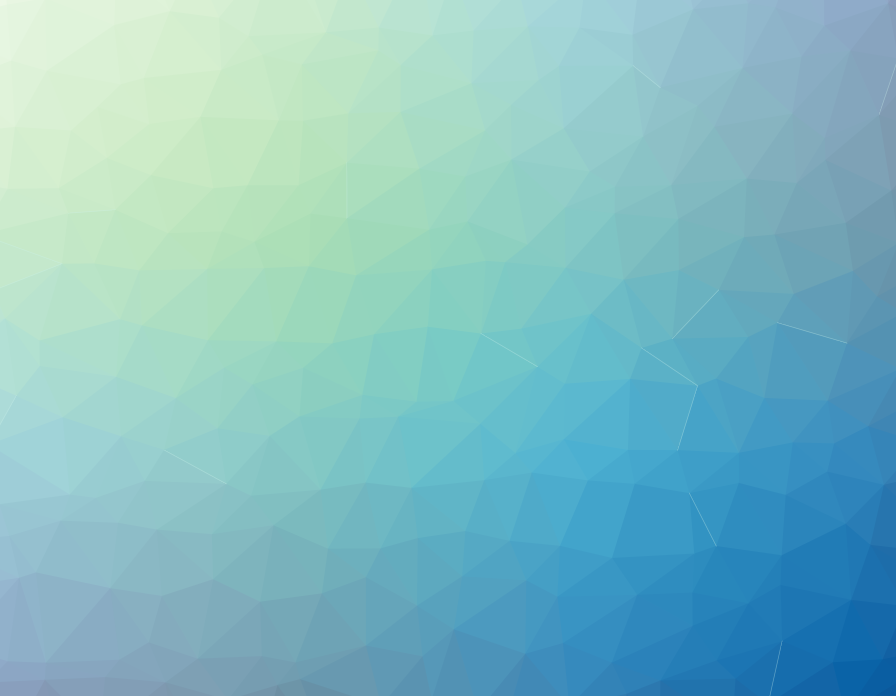
This background is drawn by a Shadertoy shader. Its source:

```glsl
const float CELL = 0.075;        // mesh spacing, in canvas heights
const float JITTER = 0.74;       // vertex displacement range, in cells
const float SEAM_WIDTH = 0.0014; // in canvas heights

// Pale green to deep blue ramp
const vec3 RAMP[9] = vec3[9](
    vec3(0.969, 0.988, 0.941), vec3(0.878, 0.953, 0.859), vec3(0.800, 0.922, 0.773),
    vec3(0.659, 0.867, 0.710), vec3(0.482, 0.800, 0.769), vec3(0.306, 0.702, 0.827),
    vec3(0.169, 0.549, 0.745), vec3(0.031, 0.408, 0.675), vec3(0.031, 0.251, 0.506));

const mat3 RGB_TO_XYZ = mat3(0.412, 0.213, 0.019,
                             0.358, 0.715, 0.119,
                             0.180, 0.072, 0.950);

// Perceptual space: cube root of XYZ
vec3 toPerceptual(vec3 rgb) {
    return pow(RGB_TO_XYZ * pow(rgb, vec3(2.2)), vec3(1.0 / 3.0));
}

vec3 fromPerceptual(vec3 c) {
    vec3 linearRgb = inverse(RGB_TO_XYZ) * (c * c * c);
    return pow(max(linearRgb, 0.0), vec3(1.0 / 2.2));
}

vec3 ramp(float t) {
    float s = clamp(t, 0.0, 1.0) * 8.0;
    int i = min(int(s), 7);
    return mix(toPerceptual(RAMP[i]), toPerceptual(RAMP[i + 1]), s - float(i));
}

// Equal blend of a horizontal and a vertical ramp
vec3 facetColor(vec2 uv) {
    vec2 t = mix(vec2(0.08), vec2(0.92), vec2(uv.x, 1.0 - uv.y));
    return fromPerceptual(0.5 * (ramp(t.x) + ramp(t.y)));
}

vec2 hash22(vec2 p) {
    vec3 q = fract(vec3(p.xyx) * vec3(0.1031, 0.1030, 0.0973));
    q += dot(q, q.yzx + 33.33);
    return fract((q.xx + q.yz) * q.zy);
}

vec2 vertex(vec2 id) {
    return id + (hash22(id + 57.0) - 0.5) * JITTER;
}

float cross2(vec2 a, vec2 b) {
    return a.x * b.y - a.y * b.x;
}

// Signed distance to a line, positive on its left
float leftOf(vec2 p, vec2 a, vec2 b) {
    return cross2(normalize(b - a), p - a);
}

// Delaunay test: opposite angles at b and d exceed a half turn
bool splitsAlongBD(vec2 a, vec2 b, vec2 c, vec2 d) {
    float sinB = cross2(c - b, a - b), cosB = dot(c - b, a - b);
    float sinD = cross2(a - d, c - d), cosD = dot(a - d, c - d);
    return sinB * cosD + cosB * sinD < 0.0;
}

// Faint tapered highlight on a few randomly chosen edges
float seam(vec2 p, vec2 a, vec2 b, float px) {
    float chosen = step(0.975, hash22((a + b) * 37.0).x);
    float along = clamp(dot(p - a, b - a) / dot(b - a, b - a), 0.0, 1.0);
    float dist = length(p - mix(a, b, along));
    float halfWidth = 0.5 * SEAM_WIDTH / CELL;
    float line = 1.0 - smoothstep(halfWidth - 0.5 * px, halfWidth + 0.5 * px, dist);
    return chosen * line * smoothstep(0.0, 0.3, along);
}

// Adds one triangle: colour weighted by coverage, and its strongest seam
void addFacet(vec2 p, vec2 a, vec2 b, vec2 c, float px, float aspect,
              inout vec4 sum, inout float glint) {
    float d = min(leftOf(p, a, b), min(leftOf(p, b, c), leftOf(p, c, a)));
    float coverage = clamp(d / px + 0.5, 0.0, 1.0);
    if (coverage <= 0.0) return;
    vec2 uv = (a + b + c) / 3.0 * CELL / vec2(aspect, 1.0);
    sum += vec4(facetColor(uv), 1.0) * coverage;
    glint = max(glint, max(seam(p, a, b, px), max(seam(p, b, c, px), seam(p, c, a, px))));
}

void mainImage(out vec4 fragColor, in vec2 fragCoord) {
    float aspect = iResolution.x / iResolution.y;
    float px = 1.0 / (iResolution.y * CELL);
    vec2 p = fragCoord * px;
    vec4 sum = vec4(0.0);
    float glint = 0.0;

    // Jittered quads around the point, each cut into two triangles
    for (int j = -1; j <= 1; j++) {
        for (int i = -1; i <= 1; i++) {
            vec2 id = floor(p) + vec2(i, j);
            vec2 a = vertex(id), b = vertex(id + vec2(1, 0));
            vec2 c = vertex(id + vec2(1, 1)), d = vertex(id + vec2(0, 1));
            bool alongBD = splitsAlongBD(a, b, c, d);
            addFacet(p, a, b, alongBD ? d : c, px, aspect, sum, glint);
            addFacet(p, alongBD ? b : a, c, d, px, aspect, sum, glint);
        }
    }

    vec3 color = sum.rgb / max(sum.a, 0.001);
    fragColor = vec4(mix(color, vec3(0.8, 0.95, 0.92), 0.28 * glint), 1.0);
}
```
